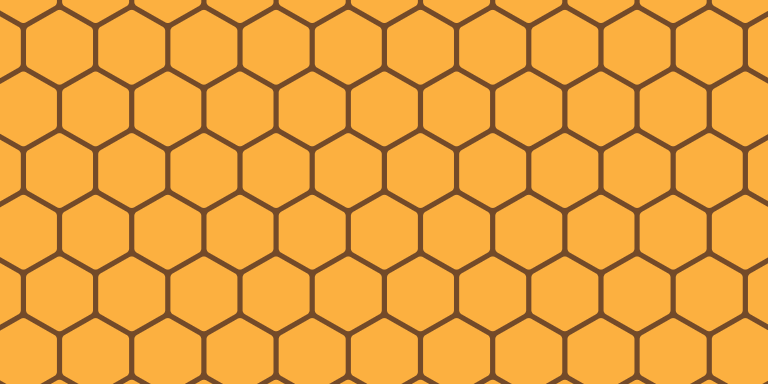
Reproduce this pattern procedurally as a Shadertoy shader.

```glsl
// Honeycomb of flat amber cells separated by thin brown walls.
// Two interleaved rectangular lattices give the nearest cell centre; a rounded
// hexagon distance around that centre splits cell from wall.

const float CELL_WIDTH = 0.188;   // in canvas heights
const float ROW_SQUASH = 0.986;   // rows sit slightly closer than regular

// Offset from the nearest centre of a unit-width, pointy-top hexagon grid.
vec2 nearestCell(vec2 p) {
    vec2 period = vec2(1.0, sqrt(3.0));
    vec2 a = mod(p + 0.5 * period, period) - 0.5 * period;
    vec2 b = mod(p, period) - 0.5 * period;
    return dot(a, a) < dot(b, b) ? a : b;
}

// Signed distance to a pointy-top hexagon, apothem measured along x.
float hexagonDistance(vec2 p, float apothem) {
    const vec3 k = vec3(-0.8660, 0.5, 0.5774);
    p = abs(p.yx);
    p -= 2.0 * min(dot(k.xy, p), 0.0) * k.xy;
    p -= vec2(clamp(p.x, -k.z * apothem, k.z * apothem), apothem);
    return length(p) * sign(p.y);
}

void mainImage(out vec4 fragColor, in vec2 fragCoord) {
    // Canvas to cell units, anchored on one cell centre
    vec2 uv = fragCoord / iResolution.y;
    vec2 grid = (uv - vec2(0.249, 0.3953)) / (CELL_WIDTH * vec2(1.0, ROW_SQUASH));

    // Inset hexagon with softened corners
    float wallWidth = 0.072;
    float cornerRadius = 0.07;
    float apothem = 0.5 - 0.5 * wallWidth - cornerRadius;
    float d = hexagonDistance(nearestCell(grid), apothem) - cornerRadius;

    // Blend across one pixel
    float pixel = 1.0 / (iResolution.y * CELL_WIDTH);
    float wall = clamp(d / pixel + 0.5, 0.0, 1.0);

    vec3 amber = vec3(0.99, 0.69, 0.25);
    vec3 brown = vec3(0.45, 0.29, 0.16);
    fragColor = vec4(mix(amber, brown, wall), 1.0);
}
```
